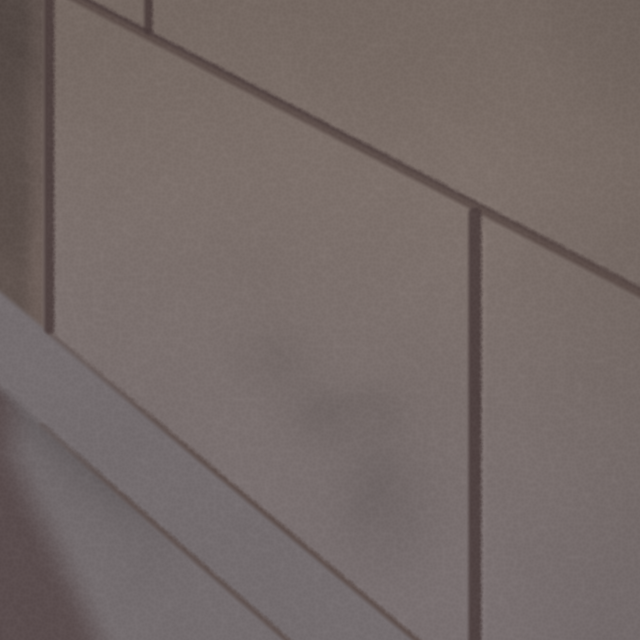
A WebGL 1 fragment shader for this texture:

```glsl
precision highp float;
// Large pale stone slabs seen at an angle, split by dark recessed joints above
// a sloping ledge. Segment distances draw the joints, soft masks the shadows,
// and layered sines with fine cellular noise give the worn, grainy surface.

uniform vec2 u_resolution;

const vec3 WARM_STONE = vec3(0.492, 0.440, 0.413);
const vec3 COOL_STONE = vec3(0.476, 0.440, 0.444);
const vec3 LEDGE_STONE = vec3(0.458, 0.430, 0.438);
const vec3 SIDE_WALL = vec3(0.365, 0.318, 0.300);
const vec3 CORNER_SHADE = vec3(0.342, 0.288, 0.290);
const vec3 JOINT_DARK = vec3(0.288, 0.234, 0.232);
const vec3 JOINT_BROWN = vec3(0.355, 0.298, 0.282);
const float UPPER_SLOPE = -0.522;
const float LEDGE_SLOPE = -0.836;
const float FOOT_SLOPE = -0.875;
const float SOFTNESS = 0.0045;
const float ROUGHNESS = 0.0016;
const float GRAIN = 0.024;
const float MOTTLE = 0.007;

vec2 hash2(vec2 p) {
  p = fract(p * vec2(0.1031, 0.1130));
  p += dot(p, p.yx + 33.33);
  return fract((p.xx + p.yx) * p.yy + vec2(0.0, p.x * 7.31));
}

// Distance to the nearest jittered cell point.
float cellular(vec2 p) {
  vec2 cell = floor(p), local = fract(p);
  float nearest = 2.0;
  for (int j = -1; j <= 1; j++) {
    for (int i = -1; i <= 1; i++) {
      vec2 offset = vec2(float(i), float(j));
      vec2 d = offset + hash2(cell + offset + 64.0) - local;
      nearest = min(nearest, dot(d, d));
    }
  }
  return sqrt(nearest);
}

// Rotated, warped sine layers for broad stains.
float layeredSines(vec2 p) {
  float sum = 0.0, weight = 0.5;
  for (int i = 0; i < 5; i++) {
    p += 0.6 * sin(p.yx * 1.3 + float(i) * 1.7);
    sum += weight * sin(p.x) * sin(p.y + 0.8);
    p = mat2(1.36, 1.05, -1.05, 1.36) * p + 2.1;
    weight *= 0.68;
  }
  return sum;
}

float segmentDistance(vec2 p, vec2 a, vec2 b) {
  vec2 along = b - a;
  return length(p - a - along * clamp(dot(p - a, along) / dot(along, along), 0.0, 1.0));
}

float joint(vec2 p, vec2 a, vec2 b, float halfWidth) {
  return 1.0 - smoothstep(halfWidth - SOFTNESS, halfWidth + SOFTNESS, segmentDistance(p, a, b));
}

float blob(vec2 p, vec2 center, vec2 radius) {
  vec2 d = (p - center) / radius;
  return exp(-dot(d, d));
}

// Signed distance above a sloping line.
float above(vec2 p, vec2 anchor, float slope) {
  return (p.y - anchor.y - slope * (p.x - anchor.x)) / sqrt(1.0 + slope * slope);
}

void main() {
  vec2 uv = gl_FragCoord.xy / u_resolution;
  float broad = layeredSines(uv * 12.0);
  float fine = cellular(uv * 170.0) - 0.5;
  float medium = cellular(uv * vec2(65.0, 85.0)) - 0.5;
  vec2 p = uv + ROUGHNESS * vec2(fine, medium);

  float upper = above(p, vec2(0.232, 0.945), UPPER_SLOPE);
  float ledge = above(p, vec2(0.078, 0.479), LEDGE_SLOPE);
  float foot = above(p, vec2(0.065, 0.336), FOOT_SLOPE);

  // Slab faces, warm at the top right and cooler below.
  vec3 color = mix(COOL_STONE, WARM_STONE, smoothstep(0.0, 1.0, uv.y + 0.25 * uv.x - 0.1));
  color *= 1.0 - 0.06 * smoothstep(0.75, 1.05, uv.x) - 0.06 * smoothstep(0.7, 1.0, uv.y);

  // Shaded wall left of the first joint, with a paler reveal beside it.
  float side = 1.0 - smoothstep(0.062, 0.076, p.x);
  float reveal = smoothstep(0.030, 0.060, p.x);
  vec3 wall = SIDE_WALL * (1.0 + 0.13 * reveal - 0.10 * smoothstep(0.7, 1.0, uv.y));
  color = mix(color, wall * (1.0 + 0.05 * broad), side);

  // Ledge, and the shadow gathered under its lower edge.
  color = mix(LEDGE_STONE, color, smoothstep(-0.006, 0.006, ledge));
  float below = 1.0 - smoothstep(-0.012, 0.010, foot);
  color *= 1.0 - 0.15 * below * exp(min(foot, 0.0) * 28.0) * (1.0 - smoothstep(0.16, 0.32, p.x));
  float cornerEdge = 0.025 + 0.45 * max(0.29 - p.y, 0.0) + 0.008 * broad;
  float corner = below * (1.0 - smoothstep(-0.045, 0.035, p.x - cornerEdge));
  color = mix(color, CORNER_SHADE, corner * 0.9);

  // Smudges on the central slab, broken up by the stain pattern.
  float stain = 0.8 * blob(p, vec2(0.51, 0.35), vec2(0.06, 0.045))
    + 0.8 * blob(p, vec2(0.60, 0.365), vec2(0.040, 0.032))
    + 0.9 * blob(p, vec2(0.60, 0.22), vec2(0.075, 0.10))
    + 0.6 * blob(p, vec2(0.43, 0.44), vec2(0.06, 0.05));
  color *= 1.0 - 0.08 * stain * (1.0 + 0.9 * broad);

  // Sloping joints: brown recess with a darker upper lip, fading to the right.
  float recess = joint(p, vec2(0.08, 1.024), vec2(1.02, 0.533), 0.0078);
  float lip = smoothstep(-0.003, 0.006, upper) * (1.0 - 0.5 * smoothstep(0.3, 1.0, p.x));
  color = mix(color, mix(JOINT_BROWN, JOINT_DARK, lip), recess * 0.88);

  // Fine ledge lines, faint on the left, with soft shade around them.
  float ledgeLine = joint(p, vec2(0.078, 0.479), vec2(0.66, -0.008), 0.0042);
  float footLine = joint(p, vec2(0.065, 0.336), vec2(0.46, -0.010), 0.0042);
  color = mix(color, JOINT_BROWN, ledgeLine * mix(0.45, 0.85, smoothstep(0.1, 0.35, p.x)));
  color = mix(color, JOINT_BROWN, footLine * mix(0.35, 0.75, smoothstep(0.06, 0.22, p.x)));

  // Upright joints with a faint bright rim on the right.
  float upright = joint(p, vec2(0.077, 0.486), vec2(0.077, 1.02), 0.0078);
  upright = max(upright, joint(p, vec2(0.232, 0.952), vec2(0.232, 1.02), 0.0065));
  upright = max(upright, joint(p, vec2(0.742, -0.02), vec2(0.742, 0.666), 0.0100));
  color *= 1.0 + 0.045 * joint(p, vec2(0.757, 0.0), vec2(0.757, 0.645), 0.002);
  color = mix(color, JOINT_DARK, upright * (0.87 + 0.12 * medium));

  // Surface mottling and fine grain.
  color += MOTTLE * broad + GRAIN * (fine + 0.6 * medium);
  gl_FragColor = vec4(clamp(color, 0.0, 1.0), 1.0);
}
```
